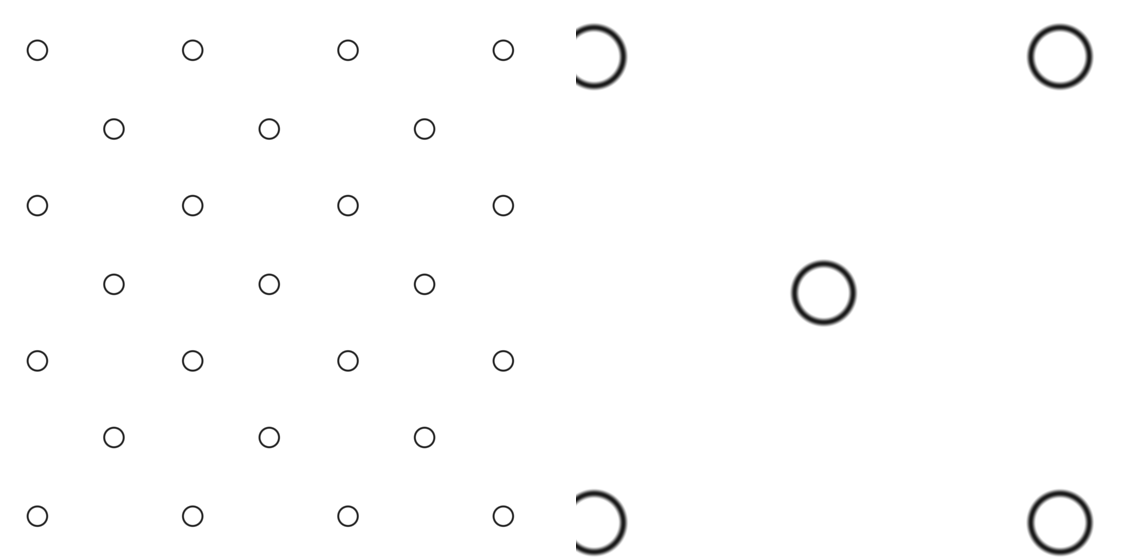
Left, the full canvas; right, a detail of the centre.
A WebGL 2 fragment shader for this pattern:

```glsl
#version 300 es
precision highp float;

#define PITCH 0.27734
#define ORIGIN vec2(0.0668, 0.0782)
#define STAGGER vec2(0.1367)
#define LOW_ROW_LIFT 0.0039
#define RADIUS 0.0174
#define LINE_WIDTH 0.0034
#define EDGE_BLUR 0.0016
#define PAPER vec3(1.0)
#define INK vec3(0.1)

uniform vec2 u_resolution;
out vec4 fragColor;

// Distance to the outline of the nearest ring on a square lattice
float ringLattice(vec2 p, vec2 origin) {
    vec2 q = p - origin;
    vec2 offset = q - PITCH * round(q / PITCH);
    return abs(length(offset) - RADIUS);
}

void main() {
    vec2 uv = gl_FragCoord.xy / u_resolution;

    // Staggered rows; the lowest one sits slightly high
    vec2 staggered = ORIGIN + STAGGER;
    float lowRow = 1.0 - step(staggered.y + 0.5 * PITCH, uv.y);
    staggered.y += LOW_ROW_LIFT * lowRow;

    float d = min(ringLattice(uv, ORIGIN), ringLattice(uv, staggered));

    // Soft pen line, never sharper than one pixel
    float blur = max(EDGE_BLUR, 0.75 / min(u_resolution.x, u_resolution.y));
    float halfWidth = 0.5 * LINE_WIDTH;
    float ink = 1.0 - smoothstep(halfWidth - blur, halfWidth + blur, d);

    fragColor = vec4(mix(PAPER, INK, ink), 1.0);
}
```
